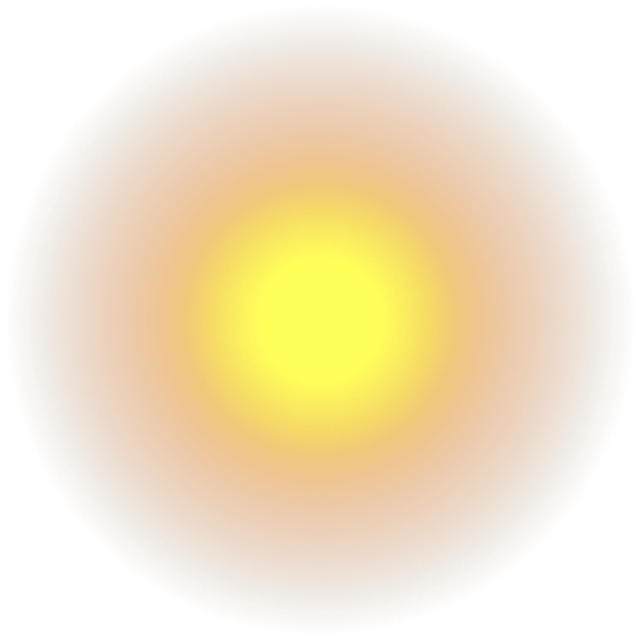
A Shadertoy shader for this background:

```glsl
// A soft round sun glow: yellow core, orange halo and pale grey rim on white.
#define CENTER vec2(0.501, 0.5)
#define CORE_RADIUS 0.095
#define RIM_RADIUS 0.494
#define BAND_WIDTH 0.010
#define BAND_STRENGTH 0.45
#define GRAIN_SCALE 190.0
#define GRAIN_AMOUNT 0.006

const vec3 YELLOW = vec3(1.00, 1.00, 0.35);
const vec3 GOLD   = vec3(0.965, 0.86, 0.40);
const vec3 AMBER  = vec3(0.945, 0.785, 0.48);
const vec3 ORANGE = vec3(0.935, 0.770, 0.56);
const vec3 PEACH  = vec3(0.925, 0.795, 0.68);
const vec3 SAND   = vec3(0.925, 0.850, 0.79);
const vec3 MIST   = vec3(0.940, 0.920, 0.90);
const vec3 WHITE  = vec3(1.0);

// Unit gradient at a lattice point
vec2 latticeGradient(vec2 cell) {
    vec3 q = fract(cell.xyx * vec3(0.1031, 0.1030, 0.0973));
    q += dot(q, q.yzx + 33.33);
    float angle = 6.2832 * fract((q.x + q.y) * q.z);
    return vec2(cos(angle), sin(angle));
}

float gradientNoise(vec2 p) {
    vec2 cell = floor(p), f = fract(p);
    vec2 u = f * f * f * (f * (f * 6.0 - 15.0) + 10.0);
    float a = dot(latticeGradient(cell), f);
    float b = dot(latticeGradient(cell + vec2(1, 0)), f - vec2(1, 0));
    float c = dot(latticeGradient(cell + vec2(0, 1)), f - vec2(0, 1));
    float d = dot(latticeGradient(cell + vec2(1, 1)), f - vec2(1, 1));
    return mix(mix(a, b, u.x), mix(c, d, u.x), u.y);
}

// Linear blend toward the next colour between two radii
vec3 blend(vec3 from, vec3 to, float start, float end, float r) {
    return mix(from, to, clamp((r - start) / (end - start), 0.0, 1.0));
}

vec3 glowColor(float r) {
    vec3 color = blend(YELLOW, GOLD, CORE_RADIUS, 0.170, r);
    color = blend(color, AMBER, 0.170, 0.212, r);
    color = blend(color, ORANGE, 0.212, 0.245, r);
    color = blend(color, PEACH, 0.245, 0.302, r);
    color = blend(color, SAND, 0.302, 0.370, r);
    color = blend(color, MIST, 0.370, 0.430, r);
    return blend(color, WHITE, 0.430, RIM_RADIUS, r);
}

void mainImage(out vec4 fragColor, in vec2 fragCoord) {
    float size = min(iResolution.x, iResolution.y);
    vec2 p = (fragCoord - 0.5 * iResolution.xy) / size + 0.5 - CENTER;
    float r = length(p);

    // Grain frays the boundaries of the faint rings
    float grain = gradientNoise((p + 1.0) * GRAIN_SCALE);
    float ring = (r + GRAIN_AMOUNT * grain) / BAND_WIDTH;
    float stepped = floor(ring) + smoothstep(0.2, 0.8, fract(ring));
    float banded = mix(ring, stepped, BAND_STRENGTH) * BAND_WIDTH;

    fragColor = vec4(glowColor(banded), 1.0);
}
```
